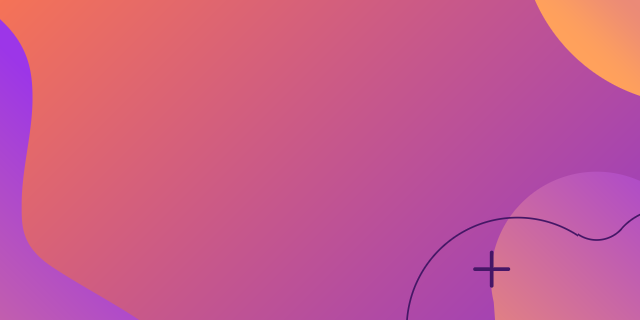
Give the GLSL for this background, as a WebGL 1 fragment shader.

```glsl
precision mediump float;
uniform vec2 u_resolution;

#define SKY_START vec3(0.96, 0.45, 0.34)
#define SKY_END vec3(0.59, 0.23, 0.76)
#define SUN_WARM vec3(1.0, 0.63, 0.36)
#define SUN_PINK vec3(0.92, 0.54, 0.47)
#define BLOB_WARM vec3(0.88, 0.50, 0.52)
#define BLOB_VIOLET vec3(0.69, 0.30, 0.78)
#define WAVE_PINK vec3(0.76, 0.37, 0.68)
#define WAVE_VIOLET vec3(0.61, 0.21, 0.91)
#define INK vec3(0.27, 0.09, 0.40)
#define LINE_HALF_WIDTH 0.0027
#define PLUS_HALF_WIDTH 0.0058
#define PLUS_ARM 0.052

// Coverage of a signed distance, one pixel soft
float cover(float d) {
  return clamp(0.5 - d * u_resolution.y, 0.0, 1.0);
}

float circle(vec2 p, vec2 center, float radius) {
  return length(p - center) - radius;
}

// Half ring: side 1 keeps the upper half, -1 the lower half
float arc(vec2 p, vec2 center, float radius, float side) {
  float ring = abs(circle(p, center, radius));
  return (p.y - center.y) * side < 0.0 ? 1.0 : ring;
}

// Cubic between two knots (position, value) with end slopes
float hermite(float h, vec2 a, vec2 b, vec2 slopes) {
  float span = b.x - a.x;
  float t = (h - a.x) / span;
  float ease = t * t * (3.0 - 2.0 * t);
  float bend = t * (1.0 - t) * (slopes.x * (1.0 - t) - slopes.y * t);
  return mix(a.y, b.y, ease) + span * bend;
}

// Horizontal reach of the left wave at depth h below the top
float waveEdge(float h) {
  vec2 start = vec2(0.060, 0.0);
  vec2 crest = vec2(0.307, 0.1016);
  vec2 waist = vec2(0.638, 0.0677);
  vec2 hip = vec2(0.833, 0.1615);
  vec2 foot = vec2(1.0, 0.435);
  if (h < crest.x) return hermite(h, start, crest, vec2(1.1, 0.0));
  if (h < waist.x) return hermite(h, crest, waist, vec2(0.0));
  if (h < hip.x) return hermite(h, waist, hip, vec2(0.0, 1.5));
  return hermite(h, hip, foot, vec2(1.5));
}

float wave(vec2 p) {
  float h = 1.0 - p.y;
  float edge = waveEdge(h);
  float slope = (waveEdge(h + 0.002) - edge) / 0.002;
  return (p.x - edge) / sqrt(1.0 + slope * slope);
}

// Circle with a nearly straight foot at its lower left
float blob(vec2 p) {
  float foot = max(1.547 - 0.073 * p.y - p.x, p.y - 0.0573);
  return min(circle(p, vec2(1.8646, 0.1328), 0.3307), foot);
}

// Three tangent arcs joined into one line
float curve(vec2 p) {
  if (p.x < 1.806) return arc(p, vec2(1.617, -0.026), 0.346, 1.0);
  if (p.x < 1.943) return arc(p, vec2(1.8646, 0.3542), 0.1042, -1.0);
  return arc(p, vec2(2.0794, 0.1651), 0.1823, 1.0);
}

// Plus sign with round ends
float plusSign(vec2 p) {
  vec2 q = abs(p);
  if (q.y > q.x) q = q.yx;
  return length(vec2(max(q.x - PLUS_ARM, 0.0), q.y)) - PLUS_HALF_WIDTH;
}

void main() {
  vec2 p = gl_FragCoord.xy / u_resolution.y;
  float fall = p.x + 1.0 - p.y;
  float rise = p.x + p.y;

  // Diagonal backdrop
  vec3 color = mix(SKY_START, SKY_END, clamp(fall / 3.0, 0.0, 1.0));

  // Large shapes, each with a gradient along the rising diagonal
  vec3 sunColor = mix(SUN_WARM, SUN_PINK, smoothstep(2.65, 3.0, rise));
  color = mix(color, sunColor, cover(circle(p, vec2(2.174, 1.221), 0.549)));

  float blobMix = clamp((rise - 1.547) / 0.89, 0.0, 1.0);
  color = mix(color, mix(BLOB_WARM, BLOB_VIOLET, blobMix), cover(blob(p)));

  float waveMix = clamp(rise / 0.87, 0.0, 1.0);
  color = mix(color, mix(WAVE_PINK, WAVE_VIOLET, waveMix), cover(wave(p)));

  // Ink details
  float ink = min(curve(p) - LINE_HALF_WIDTH, plusSign(p - vec2(1.5365, 0.1589)));
  color = mix(color, INK, cover(ink));

  gl_FragColor = vec4(color, 1.0);
}
```
